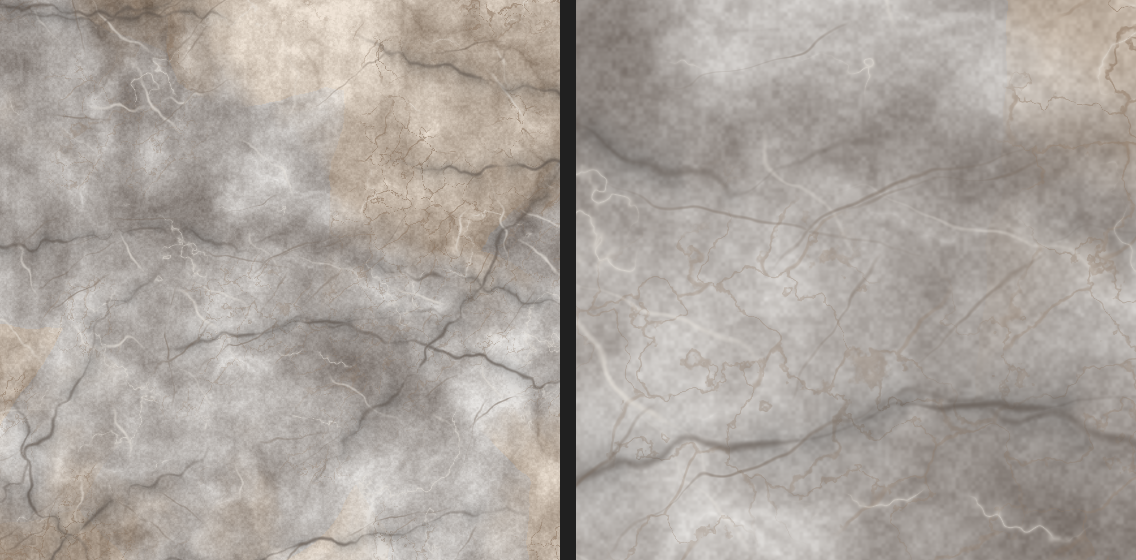
Left, the full canvas; right, a detail of the centre.
Give the GLSL for this texture, as a WebGL 2 fragment shader.

```glsl
#version 300 es
precision highp float;
// Weathered grey-beige marble: warped noise clouds and broken slabs, crossed by
// smoky bands, long dark fissures, pale calcite streaks and fine rusty cracks.
// Everything is built from a value-noise fbm, a cell pattern and scattered veins.
uniform vec2 u_resolution;
out vec4 fragColor;

vec2 hash22(vec2 p) {
    vec3 q = fract(p.xyx * vec3(0.1031, 0.1030, 0.0973));
    q += dot(q, q.yzx + 33.33);
    return fract((q.xx + q.yz) * q.zy);
}

float noise(vec2 p) {
    vec2 cell = floor(p), f = fract(p);
    f = f * f * f * (f * (f * 6.0 - 15.0) + 10.0);
    float low = mix(hash22(cell).x, hash22(cell + vec2(1, 0)).x, f.x);
    float high = mix(hash22(cell + vec2(0, 1)).x, hash22(cell + vec2(1, 1)).x, f.x);
    return mix(low, high, f.y);
}

float fbm(vec2 p) {
    float sum = 0.0, weight = 0.5;
    for (int i = 0; i < 6; i++) {
        sum += weight * noise(p);
        p = mat2(1.6, 1.2, -1.2, 1.6) * p + 17.3;
        weight *= 0.52;
    }
    return sum / 1.02;
}

// x: distance-like value from the cell border, y: random value of the cell
vec2 cells(vec2 p) {
    vec2 base = floor(p);
    float nearest = 9.0, second = 9.0, id = 0.0;
    for (int y = -1; y <= 1; y++)
    for (int x = -1; x <= 1; x++) {
        vec2 cell = base + vec2(x, y), h = hash22(cell + 40.0);
        float d = length(cell + h - p);
        if (d < nearest) { second = nearest; nearest = d; id = h.x; }
        else second = min(second, d);
    }
    return vec2(second - nearest, id);
}

// Scattered wandering lines. x: sharp core, y: soft stain around it
vec2 veins(vec2 p, float count, float seed, float reach, float wander, float width, float tilt) {
    float pixel = 1.0 / min(u_resolution.x, u_resolution.y);
    vec2 ink = vec2(0);
    for (float i = 0.0; i < count; i++) {
        vec2 centre = hash22(vec2(i + 3.0, seed)), shape = hash22(vec2(i + 71.0, seed + 13.0));
        float turn = tilt + 10.0 * pow(abs(shape.x - 0.5), 3.0) * sign(shape.x - 0.5);
        float c = cos(turn), s = sin(turn), len = reach * (0.4 + 0.6 * shape.y);
        vec2 d = mat2(c, -s, s, c) * (p - centre);
        if (abs(d.x) > len || abs(d.y) > 0.2) continue;
        float row = i * 9.7 + seed;
        float bend = noise(vec2(d.x * 7.0 + 20.0, row)) - 0.5
                   + 0.3 * (noise(vec2(d.x * 40.0 + 90.0, row)) - 0.5);
        float off = abs(d.y + wander * bend), taper = 1.0 - abs(d.x) / len;
        float body = smoothstep(0.15, 0.7, noise(vec2(d.x * 22.0 + 50.0, row + 4.4)));
        float core = 1.0 - smoothstep(0.0, width * (0.4 + body) + pixel, off);
        ink = max(ink, vec2(core * (0.25 + 0.75 * body) * sqrt(taper),
                            exp(-off / (width * 6.0)) * smoothstep(0.0, 0.4, taper)));
    }
    return ink;
}

// Thin bright line where a noise field crosses its middle value
float contour(float field, float sharpness) {
    return exp(-abs(field - 0.5) * sharpness);
}

void main() {
    vec2 p = gl_FragCoord.xy / min(u_resolution.x, u_resolution.y);
    vec2 warp = vec2(fbm(p * 4.0 + 3.0), fbm(p * 4.0 + 61.0)) - 0.5;
    vec2 q = p + 0.22 * warp, rough = p + 0.07 * warp;
    float patches = fbm(p * 5.0 + 130.0);
    float detail = fbm(p * 26.0 + 8.0);

    // Clouds, slabs, brushing and grain
    float clouds = fbm(q * 3.2 + 20.0);
    vec2 slab = cells(rough * vec2(4.2, 3.4) + 5.0);
    float tone = 0.67 + 1.25 * (clouds - 0.5) + 0.85 * (fbm(q * 9.0 + 44.0) - 0.5);
    tone += 0.24 * (slab.y - 0.5) * smoothstep(0.0, 0.1, slab.x);
    tone += 0.6 * (detail - 0.5);
    tone += 0.13 * (noise(p * vec2(110.0, 9.0)) - 0.5) * smoothstep(0.4, 0.6, patches);
    tone += 0.2 * (noise(p * 210.0) - 0.5) + 0.16 * (noise(p * 430.0 + 7.0) - 0.5);

    // Smoky bands and pale haze
    float smoke = contour(fbm(q * 2.6 + 77.0), 34.0) * smoothstep(0.38, 0.62, patches);
    float haze = contour(fbm(q * 3.4 + 150.0), 28.0) * smoothstep(0.6, 0.4, patches);
    tone += 0.27 * haze - 0.34 * smoke * (0.5 + detail);
    vec3 color = mix(vec3(0.52, 0.48, 0.45), vec3(0.84, 0.82, 0.80), clamp(tone, -0.15, 1.2));

    // Warm beige and cool grey areas
    float warmth = smoothstep(0.46, 0.66, 0.75 * fbm(q * 2.7 + 210.0) + 0.25 * slab.y);
    color += mix(vec3(-0.008, 0.0, 0.008), vec3(0.028, 0.0, -0.034), warmth);

    // Rusty crack network, strongest in the warm areas
    float network = cells(p * 21.0 + 2.4 * warp + 1.6 * detail).x;
    float cracks = (1.0 - smoothstep(0.01, 0.07, network)) * smoothstep(0.45, 0.62, fbm(p * 7.0 + 90.0));
    color = mix(color, vec3(0.57, 0.48, 0.40), cracks * (0.3 + 0.3 * warmth));

    // Pale calcite threads and streaks
    float threads = contour(fbm(rough * 7.0 + 31.0), 150.0) * smoothstep(0.48, 0.64, fbm(p * 9.0 + 15.0));
    vec2 streaks = veins(rough, 34.0, 29.0, 0.09, 0.05, 0.0018, -0.9);
    color = mix(color, vec3(0.91, 0.89, 0.86), max(0.6 * threads, 0.6 * streaks.x) + 0.06 * streaks.y);

    // Long fissures with stains, then short hairlines
    vec2 fissures = veins(rough, 13.0, 5.0, 0.45, 0.07, 0.0028, -0.15);
    color *= 1.0 - 0.24 * fissures.y * smoothstep(0.3, 0.65, detail);
    color = mix(color, vec3(0.39, 0.35, 0.32), 0.65 * fissures.x);
    float hairlines = veins(rough, 42.0, 53.0, 0.11, 0.03, 0.0009, 0.5).x;
    color = mix(color, vec3(0.46, 0.40, 0.35), 0.5 * hairlines);

    fragColor = vec4(clamp(color, 0.0, 1.0), 1.0);
}
```
